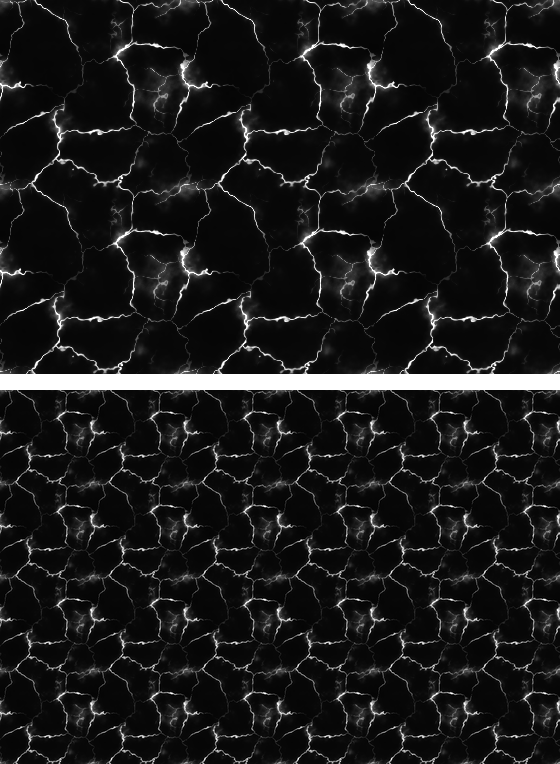
Top, the tile; bottom, the same tile 2 across and 2 down.
Write a WebGL 2 fragment shader that draws this texture.

```glsl
#version 300 es
precision highp float;

uniform vec2 u_resolution;
out vec4 fragColor;

float hash(vec2 p) {
  return fract(sin(dot(p, vec2(127.1, 311.7))) * 43758.5453);
}

// Value noise that wraps after one tile of n cells
float noise(vec2 p, float n, float seed) {
  vec2 cell = floor(p * n);
  vec2 f = fract(p * n);
  f = f * f * (3.0 - 2.0 * f);
  float a = hash(mod(cell, n) + seed);
  float b = hash(mod(cell + vec2(1, 0), n) + seed);
  float c = hash(mod(cell + vec2(0, 1), n) + seed);
  float d = hash(mod(cell + 1.0, n) + seed);
  return mix(mix(a, b, f.x), mix(c, d, f.x), f.y);
}

float fbm(vec2 p, float n, float seed, float gain) {
  float sum = 0.0;
  float amplitude = 0.5;
  for (int octave = 0; octave < 5; octave++) {
    sum += amplitude * noise(p, n, seed);
    amplitude *= gain;
    n *= 2.0;
  }
  return sum;
}

// Jagged displacement that breaks straight cracks into lightning
vec2 crackle(vec2 p, float amount, float seed) {
  return p + amount * (vec2(fbm(p, 4.0, seed, 0.58), fbm(p, 4.0, seed + 97.0, 0.58)) - 0.5);
}

// Wrapping cell network: x = distance to a vein, y = distance to a junction
vec2 network(vec2 p, float n, float seed) {
  p *= n;
  vec2 home = floor(p);
  vec3 nearest = vec3(9.0);
  vec2 first = vec2(0.0);
  vec2 second = vec2(0.0);
  for (int y = -2; y <= 2; y++) {
    for (int x = -2; x <= 2; x++) {
      vec2 cell = home + vec2(x, y);
      vec2 id = mod(cell, n) + seed;
      vec2 site = cell + 0.1 + 0.8 * vec2(hash(id), hash(id + 53.0));
      float d = distance(p, site);
      if (d < nearest.x) {
        nearest = vec3(d, nearest.xy);
        second = first;
        first = site;
      } else if (d < nearest.y) {
        nearest = vec3(nearest.x, d, nearest.y);
        second = site;
      } else nearest.z = min(nearest.z, d);
    }
  }
  float edge = dot(0.5 * (first + second) - p, normalize(second - first));
  return vec2(edge, 0.5 * (nearest.z - nearest.x)) / n;
}

void main() {
  vec2 tile = gl_FragCoord.xy / u_resolution * vec2(3, 2);
  float pixel = 2.0 / u_resolution.y;

  // Black stone with drifting, grainy smoke
  float haze = fbm(tile, 4.0, 211.0, 0.5);
  float mottle = fbm(tile, 16.0, 541.0, 0.6);
  float smoke = smoothstep(0.42, 0.8, haze);
  float light = 0.012 + 0.04 * haze + 0.6 * smoke * smoke * mottle;

  // Main veins swell and die out along their length
  vec2 bolt = network(crackle(tile, 0.24, 71.0), 3.0, 19.0);
  float power = smoothstep(0.2, 0.65, noise(tile, 4.0, 331.0));
  float core = 1.0 - smoothstep(0.0, 0.0025 * power + pixel, bolt.x);
  float pulse = 0.45 + 0.75 * noise(tile, 24.0, 701.0);
  light += sqrt(power) * core * pulse;
  light += 0.5 * power * haze * mottle * exp(-bolt.x / 0.014);

  // Mottled flares where veins meet
  float flare = smoothstep(0.4, 0.7, noise(tile, 5.0, 433.0));
  light += 1.1 * power * flare * mottle * exp(-bolt.y / 0.017);

  // Faint twigs inside the smoke
  vec2 twig = network(crackle(tile, 0.3, 617.0), 5.0, 29.0);
  float twigLine = 1.0 - smoothstep(0.0, 0.001 + pixel, twig.x);
  float thicket = smoothstep(0.46, 0.64, haze);
  light += thicket * mottle * (0.65 * twigLine + 0.15 * exp(-twig.x / 0.015));

  fragColor = vec4(vec3(min(light, 1.0)), 1.0);
}
```
